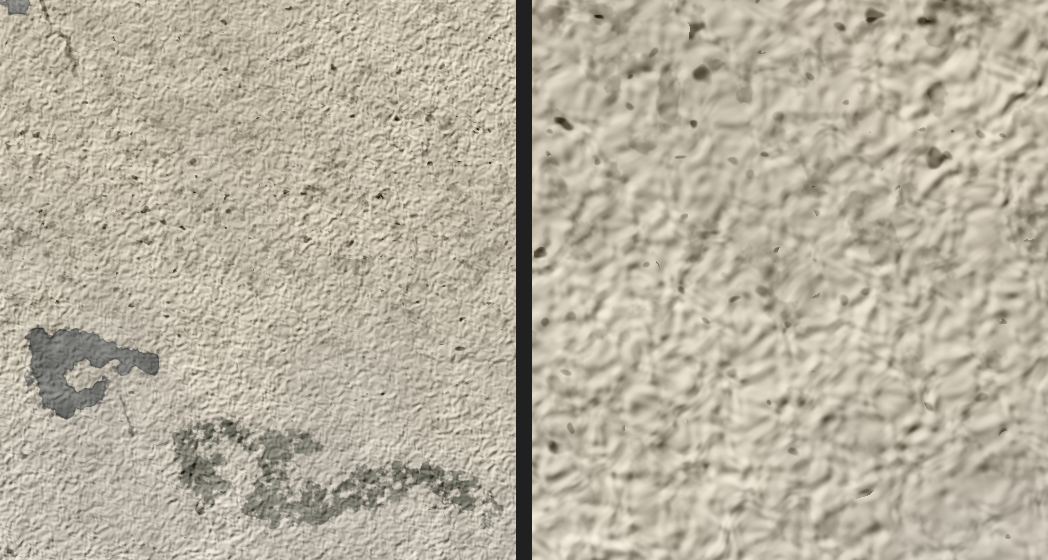
Left: the whole. Right: its middle third, enlarged.
Write a Shadertoy shader that draws this texture.

```glsl
// Weathered sandy plaster wall with pits, hairline cracks and flaked grey patches.
#define GRAIN_SCALE 150.0
#define GRAIN_CONTRAST 0.42
#define MOTTLE 0.19
#define WALL_TONE 0.731
#define PIT_DEPTH 0.36
#define PIT_DENSITY 0.16
#define EDGE_RAGGED 0.050
#define EDGE_SOFT 0.003
#define CRACK_DEPTH 0.27
#define WARM_TINT vec3(0.030, 0.0, -0.062)
#define COOL_PATCH vec3(0.490, 0.490, 0.475)
#define MOSS_PATCH vec3(0.455, 0.450, 0.405)

float hash(vec2 p) {
    return fract(sin(dot(p, vec2(127.1, 311.7))) * 43758.5);
}

float noise(vec2 p) {
    vec2 i = floor(p), f = fract(p);
    f = f * f * (3.0 - 2.0 * f);
    return mix(mix(hash(i), hash(i + vec2(1, 0)), f.x),
               mix(hash(i + vec2(0, 1)), hash(i + vec2(1, 1)), f.x), f.y);
}

float fbm(vec2 p) {
    float sum = 0.0, amp = 0.533;
    for (int i = 0; i < 4; i++) {
        sum += amp * noise(p);
        p = mat2(1.6, 1.2, -1.2, 1.6) * p + 7.3;
        amp *= 0.5;
    }
    return sum;
}

float segment(vec2 p, vec2 a, vec2 b) {
    vec2 pa = p - a, ba = b - a;
    return length(pa - ba * clamp(dot(pa, ba) / dot(ba, ba), 0.0, 1.0));
}

// Grain height, stretched along the rising diagonal
float grainHeight(vec2 p) {
    vec2 q = vec2(dot(p, vec2(0.8, 0.6)) * 0.75, dot(p, vec2(-0.6, 0.8)));
    q += 0.008 * (vec2(noise(p * 60.0), noise(p * 60.0 + 20.0)) - 0.5);
    return 0.2 * noise(q * GRAIN_SCALE * 0.5) + 0.5 * noise(q * GRAIN_SCALE)
         + 0.42 * noise(q.yx * GRAIN_SCALE * 1.9 + 31.0);
}

// Scattered rounded holes, one candidate per cell
float pits(vec2 p, float cells, float density) {
    vec2 q = p * cells + 0.3 * (vec2(noise(p * 130.0), noise(p * 130.0 + 40.0)) - 0.5);
    vec2 id = floor(q);
    vec2 centre = 0.3 + 0.4 * vec2(hash(id + 3.1), hash(id + 8.7));
    float radius = mix(0.12, 0.28, hash(id + 5.5));
    float d = length((fract(q) - centre) * vec2(0.85, 1.1));
    return step(hash(id), density) * (1.0 - smoothstep(radius * 0.35, radius, d));
}

float crack(vec2 p, vec2 a, vec2 b, float width) {
    return 1.0 - smoothstep(width * 0.3, width, segment(p, a, b));
}

float coolPatch(vec2 p) {
    float d = length((p - vec2(0.118, 0.328)) * vec2(1.0, 0.85)) - 0.066;
    d = min(d, segment(p, vec2(0.075, 0.385), vec2(0.19, 0.370)) - 0.025);
    d = min(d, segment(p, vec2(0.19, 0.370), vec2(0.27, 0.350)) - 0.021);
    return max(d, 0.020 - length((p - vec2(0.155, 0.328)) * vec2(0.75, 1.0)));
}

float mossPatch(vec2 p) {
    float d = segment(p, vec2(0.34, 0.228), vec2(0.54, 0.208)) - 0.018;
    d = min(d, segment(p, vec2(0.35, 0.205), vec2(0.37, 0.120)) - 0.028);
    d = min(d, segment(p, vec2(0.50, 0.195), vec2(0.48, 0.095)) - 0.034);
    d = min(d, segment(p, vec2(0.51, 0.095), vec2(0.65, 0.120)) - 0.025);
    d = min(d, segment(p, vec2(0.65, 0.125), vec2(0.77, 0.155)) - 0.028);
    return min(d, segment(p, vec2(0.77, 0.150), vec2(0.87, 0.095)) - 0.029);
}

void mainImage(out vec4 fragColor, in vec2 fragCoord) {
    vec2 p = fragCoord / iResolution.y;
    float broad = fbm(p * 5.0 + 2.0), medium = fbm(p * 26.0 + 9.0);
    float ragged = fbm(p * 45.0) - 0.5;

    // Relief lit from the upper left, with soft highlights and deep shadows
    vec2 toLight = vec2(-0.0017, 0.0022);
    float slope = grainHeight(p - toLight) - grainHeight(p + toLight);
    float relief = GRAIN_CONTRAST * slope * mix(0.85, 1.15, smoothstep(0.3, 0.7, broad));
    relief -= 1.5 * relief * relief;
    float tone = WALL_TONE + relief + MOTTLE * (0.4 * (broad - 0.5) + 0.7 * (medium - 0.5));

    // Pits and brown flecks gather in the upper middle band
    float band = smoothstep(0.32, 0.55, p.y) * (1.0 - 0.6 * smoothstep(0.75, 0.95, p.y));
    float density = PIT_DENSITY * (0.2 + band) * smoothstep(0.3, 0.6, medium);
    tone -= PIT_DEPTH * pits(p, 36.0, density);
    tone -= 0.6 * PIT_DEPTH * pits(p + 4.0, 62.0, density * 1.4);
    tone -= (0.06 + 0.08 * band) * smoothstep(0.60, 0.74, fbm(p * 62.0 + 23.0));

    // Hairline cracks
    vec2 w = p + 0.03 * (vec2(fbm(p * 28.0), fbm(p * 28.0 + 50.0)) - 0.5);
    float cracks = crack(w, vec2(0.07, 1.01), vec2(0.085, 0.945), 0.006);
    cracks = max(cracks, crack(w, vec2(0.085, 0.945), vec2(0.125, 0.93), 0.006));
    cracks = max(cracks, crack(w, vec2(0.125, 0.93), vec2(0.135, 0.865), 0.007));
    cracks = max(cracks, 0.7 * crack(w, vec2(0.215, 0.31), vec2(0.24, 0.22), 0.005));
    cracks = max(cracks, 0.5 * crack(w, vec2(0.74, 0.36), vec2(0.93, 0.36), 0.005));
    tone -= CRACK_DEPTH * cracks * smoothstep(0.3, 0.55, medium);

    // Yellower above, greyer below
    float warmth = mix(0.75, 1.15, smoothstep(0.15, 0.75, p.y + 0.2 * p.x + 0.4 * (broad - 0.5)));
    vec3 color = vec3(tone) + WARM_TINT * warmth;

    // Flaked grey patches with dark broken rims
    float cool = coolPatch(p) + EDGE_RAGGED * ragged;
    cool = min(cool, length(p - vec2(0.025, 0.995)) - 0.025 + EDGE_RAGGED * ragged);
    float moss = mossPatch(p) + 1.3 * EDGE_RAGGED * ragged;
    float coolMask = 1.0 - smoothstep(-EDGE_SOFT, EDGE_SOFT, cool);
    float gaps = 0.39 + 0.08 * smoothstep(0.55, 0.8, p.x);
    float mossMask = 1.0 - smoothstep(-EDGE_SOFT, EDGE_SOFT * 2.0, moss);
    mossMask *= smoothstep(gaps - 0.09, gaps + 0.09, fbm(p * 75.0 + 17.0));
    float rim = 1.0 - smoothstep(0.0, 0.005, abs(cool + 0.003));
    float stain = 0.3 * (medium - 0.5);
    color = mix(color, COOL_PATCH + 0.55 * relief + stain - 0.10 * rim, coolMask);
    color = mix(color, MOSS_PATCH + 0.9 * relief + stain, 0.92 * mossMask);

    fragColor = vec4(clamp(color, 0.0, 1.0), 1.0);
}
```
